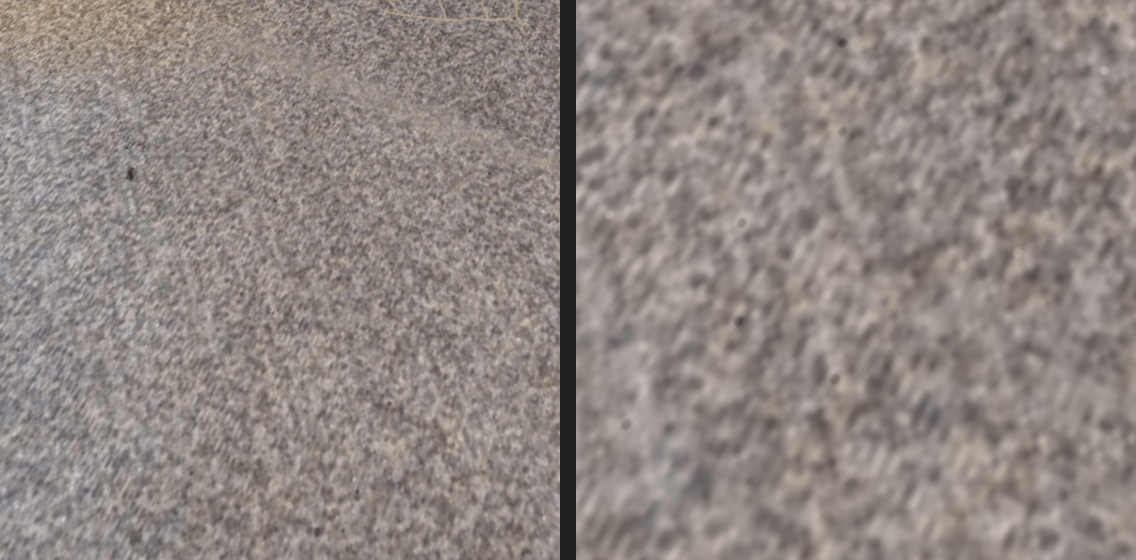
Left: the whole. Right: its middle third, enlarged.
Reproduce this texture procedurally as a Shadertoy shader.

```glsl
// Worn asphalt seen at a slant: grey-mauve grains that shrink with distance,
// crossed by a pale dusty seam, with dry twigs and a few dark crumbs.
// Grains are layered value noise on a perspective-mapped ground plane.

const vec3 DARK_GRAIN  = vec3(0.440, 0.405, 0.398);
const vec3 LIGHT_GRAIN = vec3(0.720, 0.682, 0.660);
const vec3 COOL_TINT   = vec3(-0.022, 0.000, 0.022);
const vec3 WARM_TINT   = vec3(0.024, 0.002, -0.034);
const vec3 DUST        = vec3(0.655, 0.605, 0.565);
const vec3 TWIG        = vec3(0.740, 0.670, 0.570);
const vec3 CRUMB       = vec3(0.200, 0.170, 0.165);
const float GRAIN_FREQ = 118.0;   // grains across the canvas at mid height
const float CONTRAST   = 1.55;
const float NEAR_SCALE = 1.25;    // grain size at the bottom edge
const float FAR_SCALE  = 0.72;    // grain size at the top edge
const float GRAIN_LEAN = 0.18;

float hash(vec2 p) {
    return fract(sin(dot(p, vec2(127.1, 311.7))) * 43758.5453);
}

float noise(vec2 p) {
    vec2 i = floor(p), f = fract(p);
    f = f * f * (3.0 - 2.0 * f);
    return mix(mix(hash(i), hash(i + vec2(1, 0)), f.x),
               mix(hash(i + vec2(0, 1)), hash(i + vec2(1, 1)), f.x), f.y);
}

mat2 rotation(float a) {
    return mat2(cos(a), -sin(a), sin(a), cos(a));
}

float segment(vec2 p, vec2 a, vec2 b) {
    vec2 d = b - a;
    return length(p - a - d * clamp(dot(p - a, d) / dot(d, d), 0.0, 1.0));
}

// Canvas position to ground plane, keeping unit density at mid height
vec2 groundPlane(vec2 uv) {
    float size = mix(NEAR_SCALE, FAR_SCALE, uv.y);
    float depth = 0.88 / (size * (NEAR_SCALE - FAR_SCALE));
    return vec2((uv.x - 0.5) / size - GRAIN_LEAN * depth, depth);
}

// Two octaves, rotated to hide the lattice
float grains(vec2 p) {
    float coarse = noise(rotation(0.5) * p);
    float fine = noise(rotation(1.2) * p * 1.75 + 37.0);
    return 0.6 * coarse + 0.4 * fine - 0.5;
}

// Rare small round chips, one candidate per cell
float chips(vec2 p, float share) {
    vec2 cell = floor(p);
    vec2 centre = 0.35 + 0.3 * vec2(hash(cell + 5.3), hash(cell + 9.7));
    float dot1 = smoothstep(0.38, 0.12, length(fract(p) - centre));
    return dot1 * step(1.0 - share, hash(cell + 21.0));
}

float crumb(vec2 uv, vec2 centre, float radius) {
    vec2 d = (uv - centre) * vec2(1.25, 0.85);
    d += 0.5 * radius * (noise(uv * 160.0) - 0.5);
    return smoothstep(radius, radius * 0.35, length(d));
}

// One long strand and short forks rising from it
float twigs(vec2 uv) {
    vec2 p = uv + 0.016 * (vec2(noise(uv * 32.0), noise(uv * 32.0 + 50.0)) - 0.5);
    float d = segment(p, vec2(0.685, 0.975), vec2(0.945, 0.958));
    for (float i = 0.0; i < 4.0; i++) {
        vec2 root = vec2(0.715 + 0.074 * i, 0.972 - 0.005 * i);
        float lean = 0.05 * (hash(vec2(i, 3.0)) - 0.7);
        d = min(d, segment(p, root, vec2(root.x + lean, 1.01)));
    }
    return smoothstep(0.0038, 0.0012, d) * (0.5 + 0.5 * noise(uv * 45.0));
}

void mainImage(out vec4 fragColor, in vec2 fragCoord) {
    vec2 uv = fragCoord / iResolution.xy;
    vec2 ground = groundPlane(uv) * GRAIN_FREQ;

    // Pale seam running down to the right
    float seamLine = 0.948 - 0.40 * (uv.x - 0.36) + 0.016 * (noise(uv * 13.0) - 0.5);
    float above = uv.y - seamLine;
    float seamWidth = mix(0.010, 0.024, smoothstep(0.45, 0.18, abs(uv.x - 0.62)));
    float seam = exp(-above * above / (seamWidth * seamWidth));
    seam *= smoothstep(0.30, 0.44, uv.x) * (0.55 + 0.45 * noise(ground * 0.3));

    // Broad light and tint
    float left = smoothstep(0.50, 0.0, uv.x);
    float topEdge = smoothstep(0.78, 1.0, uv.y);
    float beyond = smoothstep(0.0, 0.06, above) * smoothstep(0.50, 0.85, uv.x);
    float tone = 0.47 + 0.13 * left - 0.20 * beyond - 0.05 * smoothstep(0.3, 0.0, uv.y);
    tone += 0.14 * (noise(uv * 7.0) - 0.5) + 0.22 * (noise(ground * 0.22) - 0.5);

    // Grain
    tone += CONTRAST * grains(ground) * (1.0 - 0.35 * seam);
    tone += 0.45 * chips(ground * 0.8, 0.012) - 0.50 * chips(ground * 0.8 + 71.3, 0.012);
    vec3 color = mix(DARK_GRAIN, LIGHT_GRAIN, tone);
    color += COOL_TINT * left * (1.0 - topEdge);
    color += WARM_TINT * topEdge * smoothstep(0.65, 0.1, uv.x) * 1.4;
    color += WARM_TINT * 0.9 * (noise(ground * 0.45 + 13.0) - 0.42);

    // Dust, twigs and crumbs
    color = mix(color, DUST + 0.10 * grains(ground), 0.55 * seam);
    color = mix(color, TWIG, 0.8 * twigs(uv));
    color = mix(color, TWIG, crumb(uv, vec2(0.271, 0.991), 0.009));
    color = mix(color, CRUMB, 0.9 * crumb(uv, vec2(0.234, 0.688), 0.013));
    color = mix(color, CRUMB, 0.6 * crumb(uv, vec2(0.565, 0.050), 0.010));

    fragColor = vec4(clamp(color, 0.0, 1.0), 1.0);
}
```
